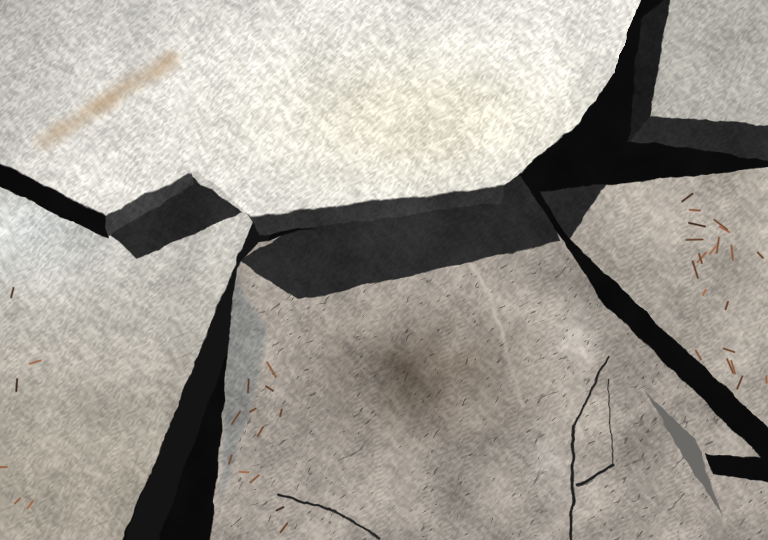
A Shadertoy shader for this texture:

```glsl
// Cracked flagstones in hard sunlight: pale slabs, dark gaps and cast shadows.
// Convex quads and a stepped rim are painted back to front, then weathered
// with value noise, stains, hairline cracks and scattered twigs.

float hash(vec2 p) {
  return fract(sin(dot(p, vec2(127.1, 311.7))) * 43758.5453);
}

float noise(vec2 p) {
  vec2 i = floor(p), f = fract(p);
  f = f * f * (3. - 2. * f);
  return mix(mix(hash(i), hash(i + vec2(1, 0)), f.x),
             mix(hash(i + vec2(0, 1)), hash(i + 1.), f.x), f.y);
}

float fbm(vec2 p) {
  float sum = 0., amp = .5;
  for (int i = 0; i < 5; i++) {
    sum += amp * noise(p);
    p = mat2(1.6, 1.2, -1.2, 1.6) * p + 3.7;
    amp *= .5;
  }
  return sum;
}

// Signed distance to a line, negative on its right (y points down)
float edge(vec2 p, vec4 ab) {
  vec2 d = normalize(ab.zw - ab.xy);
  return dot(p - ab.xy, vec2(d.y, -d.x));
}

// Convex quad from four clockwise corners
float quad(vec2 p, vec4 ab, vec4 cd) {
  return max(max(edge(p, ab), edge(p, vec4(ab.zw, cd.xy))),
             max(edge(p, cd), edge(p, vec4(cd.zw, ab.xy))));
}

float stroke(vec2 p, vec4 ab, float width) {
  vec2 d = ab.zw - ab.xy;
  p -= ab.xy;
  return length(p - d * clamp(dot(p, d) / dot(d, d), 0., 1.)) - width;
}

float spot(vec2 p, vec2 centre, vec2 size) {
  p = (p - centre) / size;
  return exp(-dot(p, p));
}

// Height of the broken lower rim of the upper slab
float rimHeight(float x) {
  vec2 rim[12] = vec2[12](vec2(-.1, 1.58), vec2(1.06, 2.16), vec2(1.88, 1.73),
    vec2(1.98, 1.7), vec2(2.5, 2.16), vec2(3.8, 2.01), vec2(5.05, 1.86), vec2(5.36, 1.57),
    vec2(5.82, 1.2), vec2(6.15, .72), vec2(6.3, .25), vec2(6.6, -.4));
  float y = rim[0].y;
  for (int i = 1; i < 12; i++) {
    vec2 a = rim[i - 1], d = rim[i] - a;
    y += d.y * clamp((x - a.x) / d.x, 0., 1.);
  }
  return y;
}

vec3 stone(vec2 p, vec3 base, float contrast) {
  float grain = .2 * noise(p * 46. + p.yx * 17.) + .14 * noise(p * 21. - p.yx * 9.) - .17;
  return base * (1. + contrast * (fbm(p * 2.2) - .5) + grain);
}

void paint(inout vec3 col, vec3 ink, float d, float aa) {
  col = mix(col, ink, smoothstep(aa, -aa, d));
}

void twigs(inout vec3 col, vec2 p, vec4 box, int count, float aa) {
  for (int i = 0; i < count; i++) {
    vec2 k = vec2(i, box.x * 9.);
    vec2 at = mix(box.xy, box.zw, vec2(hash(k), hash(k + 7.3)));
    float turn = 6.28 * hash(k + 2.9);
    vec2 arm = vec2(cos(turn), sin(turn)) * mix(.03, .09, hash(k + 5.1));
    vec3 bark = mix(vec3(.22, .14, .1), vec3(.66, .42, .28), hash(k + 9.7));
    paint(col, bark, stroke(p, vec4(at - arm, at + arm), .009), aa);
  }
}

void mainImage(out vec4 fragColor, in vec2 fragCoord) {
  // Canvas is 5.4 units tall, measured down from the top
  float aa = 5.4 / iResolution.y;
  vec2 p = vec2(fragCoord.x, iResolution.y - fragCoord.y) * aa;
  vec2 q = p + .06 * (vec2(fbm(p * 7.), fbm(p * 7. + 31.)) - .5);
  float cloud = fbm(p * 3. + 8.);
  vec3 gap = vec3(.03 + .03 * cloud);
  vec3 shade = stone(p, vec3(.16), .6);
  vec3 col = gap;

  // Lower left slab, its side wall and shadow
  vec3 left = stone(p, mix(vec3(.8, .79, .76), vec3(.66, .63, .58), smoothstep(2., 5., p.y)), .25);
  left += vec3(.03, .05, .07) * spot(p, vec2(.2, 2.3), vec2(.8, .5));
  twigs(left, p, vec4(0, 2.9, .7, 5.3), 6, aa);
  paint(col, vec3(.08), quad(q, vec4(2.5, 2.2, 2.72, 2.3), vec4(1.55, 5.5, 1.2, 5.5)), aa);
  paint(col, left, quad(q, vec4(-.1, 1.5, 2.72, 1.75), vec4(1.2, 5.45, -.1, 5.5)), aa);
  paint(col, shade, quad(q, vec4(1.05, 2.3, 1.9, 1.75), vec4(2.42, 2.13, 1.36, 2.58)), aa);

  // Centre slab: stain, bevels, pale vein, shadow, cracks
  vec3 mid = stone(p, vec3(.63, .6, .565), .5);
  mid *= 1. - vec3(.32, .36, .4) * spot(p, vec2(4.3, 3.75), vec2(.9, .55)) * (.3 + cloud);
  mid += .3 * cloud * (spot(p, vec2(5.5, 4.6), vec2(.2, .4)) + spot(p, vec2(5.75, 3.4), vec2(.2, .3)));
  mid *= 1. - .3 * smoothstep(.84, .95, noise(q * 26. + p.yx * 11.));
  paint(mid, stone(p, vec3(.53, .53, .52), .4), quad(q, vec4(2.3, 2.7, 2.68, 3.3), vec4(2.55, 3.9, 2.2, 5)), .04);
  paint(mid, vec3(.42, .41, .4), quad(q, vec4(6.45, 3.9, 6.95, 4.4), vec4(7.22, 5.15, 6.85, 4.6)), aa);
  float vein = min(stroke(q, vec4(4.55, 2.35, 4.9, 2.95), .01), stroke(q, vec4(4.9, 2.95, 5.23, 4.05), .01));
  mid = mix(mid, vec3(.8, .76, .71), 1.3 * cloud * smoothstep(.03, -.01, vein));
  paint(mid, shade, quad(q, vec4(2.98, 3, 2.4, 2.6), vec4(5.2, 1, 5.6, 2.42)), aa);
  float crack = min(stroke(q, vec4(6.08, 3.57, 5.74, 4.25), .01), stroke(q, vec4(5.74, 4.25, 5.72, 5.4), .014));
  crack = min(crack, stroke(q, vec4(6.08, 3.8, 6.13, 4.66), .004));
  crack = min(crack, stroke(q, vec4(6.13, 4.66, 5.78, 4.86), .014));
  crack = min(crack, stroke(q, vec4(2.78, 4.95, 3.3, 5.08), .012));
  crack = min(crack, stroke(q, vec4(3.3, 5.08, 3.8, 5.38), .01));
  paint(mid, vec3(.12), crack, aa);
  paint(mid, gap, quad(q, vec4(7.04, 4.54, 7.8, 4.57), vec4(7.8, 4.84, 7.12, 4.74)), aa);
  twigs(mid, p, vec4(2.3, 3.6, 2.85, 5.3), 12, aa);
  float side = min(edge(q, vec4(5.2, 1.75, 6.05, 3.05)), edge(q, vec4(6.05, 3.05, 7.7, 4.65)));
  float head = max(edge(q, vec4(2.32, 2.72, 2.6, 2.42)), edge(q, vec4(2.6, 2.42, 5.2, 1.75)));
  paint(col, mid, max(max(side, head), edge(q, vec4(2.1, 5.4, 2.36, 2.72))), aa);

  // Right slab with a shaded corner
  vec3 right = stone(p, vec3(.69, .66, .62), .4);
  twigs(right, p, vec4(6.8, 1.9, 7.68, 4.3), 26, aa);
  paint(right, shade, edge(q, vec4(6.08, 1.8, 5.7, 2.4)), aa);
  paint(col, right, quad(q, vec4(5.4, 1.92, 7.8, 1.66), vec4(7.8, 4.4, 5.7, 2.4)), aa);

  // Top right slab and its two walls
  paint(col, shade * .7, quad(q, vec4(6.4, .2, 6.75, -.1), vec4(6.5, 1.2, 6.28, 1.42)), aa);
  paint(col, shade, quad(q, vec4(6.5, 1.14, 7.8, 1.24), vec4(7.8, 1.62, 6.3, 1.4)), aa);
  vec3 far = stone(p, vec3(.69, .68, .65), .2);
  paint(col, far, quad(q, vec4(6.72, -.1, 7.8, -.1), vec4(7.8, 1.26, 6.5, 1.16)), aa);

  // Upper slab: walls, then the sunlit face with a rust streak
  paint(col, gap, quad(q, vec4(-.1, 1.5, 1.1, 2.1), vec4(1.08, 2.38, -.1, 1.82)), aa);
  paint(col, shade * 1.6, quad(q, vec4(1.05, 2.1, 1.9, 1.65), vec4(1.94, 1.84, 1.08, 2.36)), aa);
  paint(col, shade * 1.3, quad(q, vec4(2.45, 2.1, 5.06, 1.8), vec4(5.02, 2.02, 2.6, 2.35)), aa);
  vec3 top = stone(p, mix(vec3(.76, .75, .73), vec3(.92, .91, .88), smoothstep(0., 3.6, p.x + p.y * .9)), .2);
  top += vec3(.03, .02, -.03) * spot(p, vec2(4.2, 1.2), vec2(1.4, .6));
  float rust = stroke(q, vec4(.45, 1.4, 1.7, .6), 0.);
  top = mix(top, vec3(.7, .58, .44), cloud * smoothstep(.16, 0., rust));
  paint(col, top, (q.y - rimHeight(q.x)) * .65, aa);
  fragColor = vec4(col, 1);
}
```
